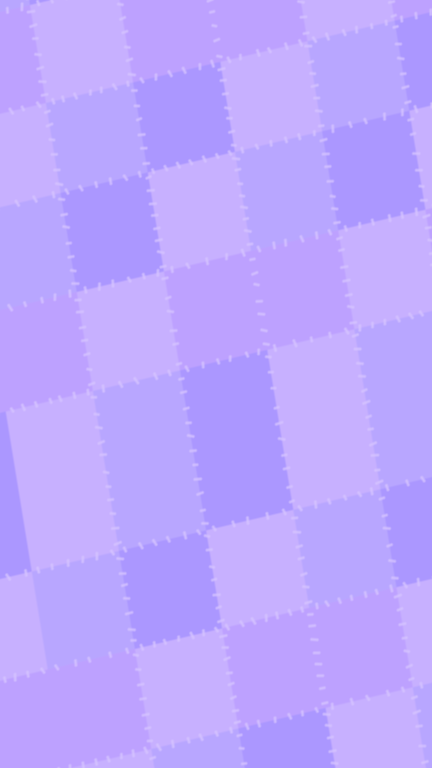
Reproduce this pattern procedurally as a Shadertoy shader.

```glsl
const vec3 LIGHT  = vec3(0.780, 0.690, 1.0);
const vec3 MAUVE  = vec3(0.742, 0.632, 1.0);
const vec3 BLUE   = vec3(0.722, 0.652, 1.0);
const vec3 DEEP   = vec3(0.670, 0.592, 1.0);
const vec3 THREAD = vec3(0.835, 0.765, 1.0);

// Lengths are fractions of the canvas height
const vec2  GRID_ORIGIN   = vec2(0.0390, 0.9935);
const float ROW_SLOPE     = 0.236;
const float COLUMN_SLOPE  = 0.163;
const float COLUMN_WIDTH  = 0.1135;
const float PLAIN_SEAM    = -1.0;
const float SOFTNESS      = 0.0018;
const float STITCH_REACH  = 0.0034;
const float STITCH_RADIUS = 0.0017;
const float STITCH_ALPHA  = 0.80;
const vec2  STITCH_GAP    = vec2(0.016, 0.022);

// Row seams measured downwards; one row is taller than the rest
const int SEAM_COUNT = 10;
const float ROW_SEAMS[SEAM_COUNT] = float[](
    -0.128, 0.0, 0.1276, 0.2448, 0.3737, 0.5026, 0.7109, 0.8385, 0.9688, 1.096);

float hash(vec2 p) {
    vec3 q = fract(vec3(p.xyx) * 0.1031);
    q += dot(q, q.yzx + 33.33);
    return fract((q.x + q.y) * q.z);
}

// Diagonal three-step weave of colours
vec3 patchColor(vec2 cell) {
    float tone = mod(cell.x + cell.y, 3.0);
    if (tone < 0.5) return LIGHT;
    if (mod(cell.y, 3.0) < 0.5) return MAUVE;
    return tone < 1.5 ? BLUE : DEEP;
}

// Slanted thread marks crossing a seam of the given length
float stitches(float across, float along, float seamLength, vec2 seed, float soft) {
    float gap = mix(STITCH_GAP.x, STITCH_GAP.y, hash(seed));
    float count = floor(seamLength / gap + 0.5);
    float t = along * count;
    vec2 id = seed + vec2(floor(t) * 7.0, 19.0);
    float jitter = 0.25 * (hash(id) - 0.5);
    vec2 q = vec2(across, (fract(t) - 0.5 - jitter) * seamLength / count);
    vec2 dir = normalize(vec2(1.0, 0.7 * (hash(id + 5.0) - 0.3)));
    float reach = STITCH_REACH * mix(0.6, 1.1, hash(id + 11.0));
    float d = length(q - dir * clamp(dot(q, dir), -reach, reach)) - STITCH_RADIUS;
    return 1.0 - smoothstep(-soft, soft, d);
}

void mainImage(out vec4 fragColor, in vec2 fragCoord) {
    float soft = max(SOFTNESS, 0.75 / iResolution.y);

    // Skewed grid coordinates: x along the rows, y down the columns
    vec2 p = (fragCoord / iResolution.y - GRID_ORIGIN) * vec2(1.0, -1.0);
    vec2 g = vec2(p.x - COLUMN_SLOPE * p.y, p.y + ROW_SLOPE * p.x)
           / (1.0 + ROW_SLOPE * COLUMN_SLOPE);

    // Nearest seams in both directions
    float columnSeam = floor(g.x / COLUMN_WIDTH + 0.5);
    int nearest = 0;
    for (int i = 1; i < SEAM_COUNT; i++) {
        if (abs(g.y - ROW_SEAMS[i]) < abs(g.y - ROW_SEAMS[nearest])) nearest = i;
    }
    vec2 offset = g - vec2(columnSeam * COLUMN_WIDTH, ROW_SEAMS[nearest]);

    // Blend the four patches that meet at the nearest corner
    vec2 corner = vec2(columnSeam, float(nearest - 1));
    vec2 side = smoothstep(-soft, soft, offset);
    vec3 above = mix(patchColor(corner - 1.0), patchColor(corner - vec2(0.0, 1.0)), side.x);
    vec3 below = mix(patchColor(corner - vec2(1.0, 0.0)), patchColor(corner), side.x);
    vec3 color = mix(above, below, side.y);

    // Stitching along the row seam
    float column = floor(g.x / COLUMN_WIDTH);
    float thread = stitches(offset.y, fract(g.x / COLUMN_WIDTH), COLUMN_WIDTH,
                            vec2(column, corner.y) + 20.0, soft);

    // Stitching along the column seam
    int row = clamp(offset.y < 0.0 ? nearest - 1 : nearest, 0, SEAM_COUNT - 2);
    float rowHeight = ROW_SEAMS[row + 1] - ROW_SEAMS[row];
    float along = (g.y - ROW_SEAMS[row]) / rowHeight;
    if (columnSeam != PLAIN_SEAM) {
        thread = max(thread, stitches(offset.x, along, rowHeight,
                                      vec2(columnSeam, float(row)) + 60.0, soft));
    }

    fragColor = vec4(mix(color, THREAD, thread * STITCH_ALPHA), 1.0);
}
```
